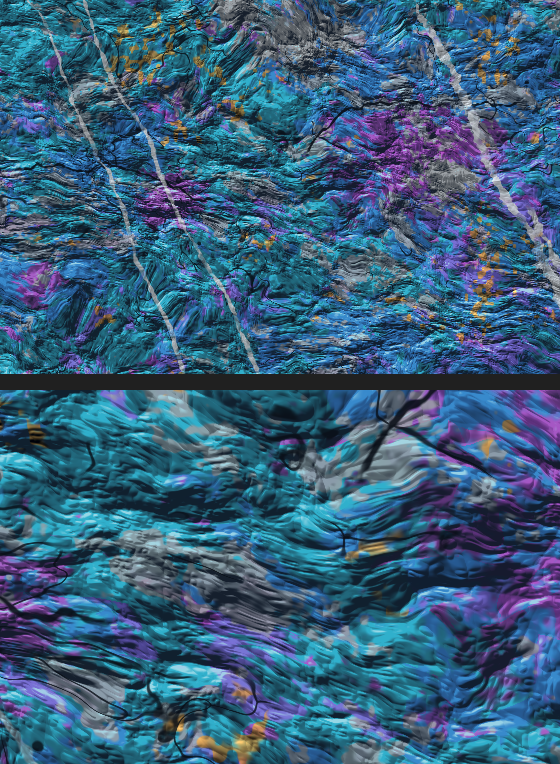
Top: the whole. Bottom: its middle third, enlarged.
Write a Shadertoy shader that draws this texture.

```glsl
// Iridescent ore: crumpled metallic strata in teal, blue, violet and magenta.
// Ridged noise gives a lit relief, cellular noise adds facets and cracks,
// speckled fields choose the tarnish and pale veins cross on top.

const vec3 INK = vec3(0.07, 0.12, 0.19);
const vec3 TEAL = vec3(0.13, 0.41, 0.49);
const vec3 CYAN = vec3(0.19, 0.69, 0.80);
const vec3 COBALT = vec3(0.15, 0.35, 0.57);
const vec3 AZURE = vec3(0.22, 0.54, 0.80);
const vec3 VIOLET = vec3(0.33, 0.26, 0.58);
const vec3 LILAC = vec3(0.52, 0.42, 0.84);
const vec3 PLUM = vec3(0.43, 0.14, 0.46);
const vec3 MAGENTA = vec3(0.78, 0.28, 0.76);
const vec3 STONE = vec3(0.37, 0.39, 0.41);
const vec3 ASH = vec3(0.60, 0.62, 0.64);
const vec3 GOLD = vec3(0.68, 0.47, 0.18);
const vec3 GLINT = vec3(0.66, 0.87, 0.92);
const vec2 LIGHT_STEP = vec2(-0.0010, 0.0017);
const float CONTRAST = 0.125;
const float EXPOSURE = 0.42;

// Patches: centre, radius
const vec3 PINK_SPOTS[3] = vec3[3](vec3(1.12, 0.58, 0.20), vec3(0.46, 0.46, 0.09), vec3(0.10, 0.24, 0.06));
const vec3 STONE_SPOTS[3] = vec3[3](vec3(0.82, 0.90, 0.11), vec3(0.64, 0.97, 0.06), vec3(1.18, 0.52, 0.07));
// Veins: start at the top, slope, bend, half width
const vec4 VEINS[4] = vec4[4](vec4(0.08, 0.46, -0.05, 0.005), vec4(0.21, 0.45, 0.04, 0.0055),
                              vec4(1.12, 0.40, 0.10, 0.012), vec4(1.045, 0.65, 0.0, 0.008));

float hash(vec2 p) {
    vec3 q = fract(p.xyx * 0.1031);
    q += dot(q, q.yzx + 33.33);
    return fract((q.x + q.y) * q.z);
}

float noise(vec2 p) {
    vec2 i = floor(p), f = fract(p), u = f * f * (3.0 - 2.0 * f);
    return mix(mix(hash(i), hash(i + vec2(1, 0)), u.x),
               mix(hash(i + vec2(0, 1)), hash(i + vec2(1, 1)), u.x), u.y);
}

vec2 jitter(vec2 p) { return vec2(noise(p), noise(p + 40.0)) - 0.5; }

float layered(vec2 p) {
    return 0.5 * noise(p) + 0.28 * noise(p * 2.3 + 11.0) + 0.22 * noise(p * 5.9 + 29.0);
}

// x = distance to the cell border, y = random cell value
vec2 cells(vec2 p) {
    float near = 9.0, next = 9.0, id = 0.0;
    for (int k = 0; k < 9; k++) {
        vec2 c = floor(p) + vec2(k % 3 - 1, k / 3 - 1);
        float d = length(c + vec2(hash(c), hash(c + 57.3)) - p);
        if (d < near) { next = near; near = d; id = hash(c + 131.7); }
        else next = min(next, d);
    }
    return vec2(next - near, id);
}

// Warped space, stretched along layers that dip to the right
vec2 strata(vec2 p) {
    p += 0.14 * jitter(p * 3.1) + 0.055 * jitter(p * 10.0 + 7.0) + 0.014 * jitter(p * 34.0);
    return vec2(0.6 * dot(p, vec2(0.92, -0.39)), dot(p, vec2(0.39, 0.92))) + 3.0;
}

float relief(vec2 p) {
    vec2 q = strata(p);
    float height = 0.0, amp = 0.125, freq = 8.0;
    for (int i = 0; i < 6; i++) {
        height -= amp * abs(2.0 * noise(q * freq) - 1.0);
        q = mat2(0.96, 0.28, -0.28, 0.96) * q + 1.7;
        amp *= 0.54;
        freq *= 1.95;
    }
    return height;
}

vec3 metal(vec3 body, vec3 bright, float t) {
    vec3 c = mix(INK * 0.7 + body * 0.1, body, smoothstep(0.0, 0.46, t));
    c = mix(c, bright, smoothstep(0.45, 0.72, t));
    return mix(c, GLINT, 0.85 * smoothstep(0.8, 1.15, t));
}

float spot(vec2 p, vec3 s, float rough) {
    return 1.0 - smoothstep(0.7, 1.0, length((p - s.xy) * vec2(0.8, 1.1)) / s.z + rough);
}

// Height of the main fissure
float fissure(float x) {
    float y = mix(0.54, 0.715, smoothstep(0.72, 0.95, x)) - 0.1 * exp(-pow((x - 0.62) / 0.14, 2.0));
    return y + 0.035 * (noise(vec2(x * 14.0, 2)) - 0.5) + 0.016 * (noise(vec2(x * 50.0, 5)) - 0.5);
}

void mainImage(out vec4 fragColor, in vec2 fragCoord) {
    vec2 p = fragCoord / iResolution.y, q = strata(p);

    // Light from relief, facets and grit
    float slope = (relief(p + LIGHT_STEP) - relief(p)) / length(LIGHT_STEP);
    vec2 facet = cells(q * 20.0), chip = cells(q * 62.0);
    float speck = noise(p * 130.0) - 0.5;
    float tone = EXPOSURE + CONTRAST * slope + 0.36 * (layered(p * 4.0 + 5.0) - 0.5);
    tone += 0.18 * (facet.y - 0.5) * smoothstep(0.0, 0.1, facet.x);
    tone += 0.36 * (chip.y - 0.5) * smoothstep(0.0, 0.2, chip.x) + 0.22 * speck;

    // Tarnish colours
    float grain = layered(q * 32.0) - 0.5;
    float mottle = 0.22 * facet.y + 0.16 * chip.y - 0.19 + 0.8 * grain + 0.12 * speck;
    float blue = smoothstep(0.44, 0.58, layered(p * 3.0 + 17.0) + mottle + 0.16 * (p.x - p.y) - 0.04);
    float violet = smoothstep(0.64, 0.72, layered(q * 9.0 + 31.0) + 0.8 * mottle - 0.1 * (p.y - 0.5));
    float stone = 0.85 * smoothstep(0.62, 0.69, layered(q * 12.0 + 63.0) + 0.7 * grain + 0.25 * speck);
    float pink = 0.8 * smoothstep(0.75, 0.81, layered(q * 17.0 + 90.0) + 0.6 * mottle);
    for (int i = 0; i < 3; i++) {
        pink = max(pink, 0.9 * spot(p, PINK_SPOTS[i], 2.2 * mottle + 0.1));
        stone = max(stone, spot(p, STONE_SPOTS[i], 2.2 * grain + 0.5 * speck));
    }
    vec3 color = mix(metal(TEAL, CYAN, tone), metal(COBALT, AZURE, tone), blue);
    color = mix(color, metal(VIOLET, LILAC, tone), 0.85 * violet);
    color = mix(color, metal(PLUM, MAGENTA, tone), 0.85 * pink);
    color = mix(color, metal(STONE, ASH, tone), stone);
    float gold = smoothstep(0.66, 0.72, layered(p * 6.0 + 47.0) + 0.3 * grain);
    gold *= smoothstep(0.56, 0.66, noise(p * 85.0));
    color = mix(color, GOLD * (0.4 + 1.2 * tone), 0.75 * gold);

    // Thin broken cracks and the fissure
    vec2 slab = cells(q * 7.0 + 0.7 * jitter(q * 19.0) + 0.3 * jitter(q * 55.0));
    float crack = 1.0 - smoothstep(0.008, 0.035, slab.x);
    crack *= smoothstep(0.54, 0.62, layered(p * 7.0 + 80.0));
    float rise = (fissure(p.x + 0.004) - fissure(p.x - 0.004)) / 0.008;
    float gap = abs(p.y - fissure(p.x)) / length(vec2(1.0, rise)) + 0.004 * speck;
    float cleft = 1.0 - smoothstep(0.0012, 0.0042, gap);
    cleft *= smoothstep(0.3, 0.45, noise(vec2(p.x * 9.0, 8)));
    color = mix(color, INK * 0.45, max(0.8 * crack, 0.9 * cleft));

    // Pale crumbling veins
    float depth = 1.0 - p.y;
    for (int i = 0; i < 4; i++) {
        vec4 v = VEINS[i];
        float phase = float(i) * 2.1;
        float x = v.x + (v.y + v.z * depth) * depth + 0.01 * sin(15.0 * depth + phase);
        x += 0.014 * (noise(vec2(depth * 26.0, phase)) - 0.5);
        float d = abs(p.x - x) / length(vec2(1.0, v.y));
        d += v.w * (1.1 * noise(p * 45.0 + phase) - 0.55 + 0.9 * speck);
        float width = v.w * mix(0.55, 1.0, smoothstep(0.0, 0.4, depth));
        float mask = 1.0 - smoothstep(width - 0.0015, width + 0.0015, d);
        if (i == 3) mask *= smoothstep(0.54, 0.58, depth);
        mask *= 0.45 + 0.5 * smoothstep(0.25, 0.5, noise(p * 48.0 + 9.0));
        color = mix(color, ASH * (0.7 + 0.6 * tone) + 0.06, mask);
    }
    fragColor = vec4(clamp(color, 0.0, 1.0), 1.0);
}
```
